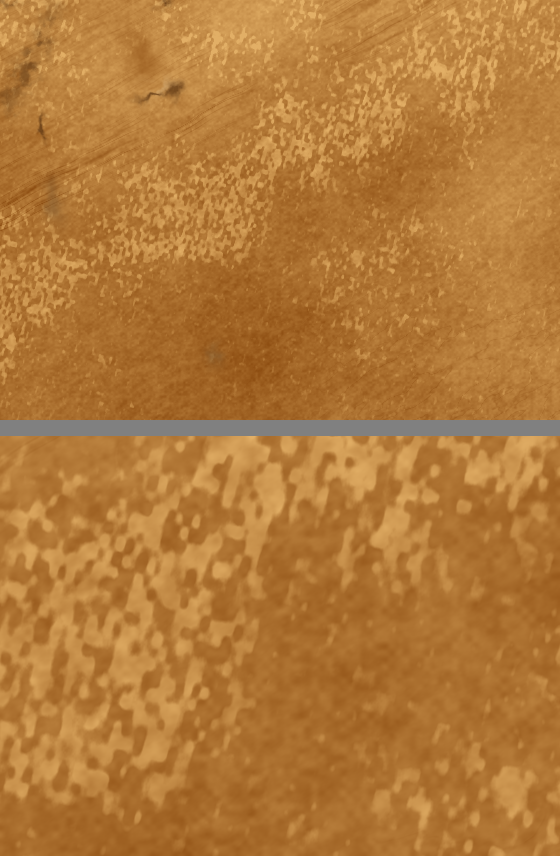
Top: the whole. Bottom: its middle third, enlarged.
Give the GLSL for this texture, as a Shadertoy shader.

```glsl
const vec3 UMBER = vec3(0.570, 0.322, 0.085);
const vec3 STRAW = vec3(0.880, 0.678, 0.392);
const vec3 BARK = vec3(0.39, 0.23, 0.08);
const vec3 ASH = vec3(0.50, 0.36, 0.20);
const vec3 CHALK = vec3(0.82, 0.66, 0.44);

float hash(vec2 p) {
    return fract(sin(dot(p, vec2(127.1, 311.7))) * 43758.5453);
}

float noise(vec2 p) {
    vec2 i = floor(p), f = fract(p);
    f = f * f * (3.0 - 2.0 * f);
    return mix(mix(hash(i), hash(i + vec2(1, 0)), f.x),
               mix(hash(i + vec2(0, 1)), hash(i + vec2(1, 1)), f.x), f.y);
}

vec2 rotate(vec2 p, float angle) {
    float c = cos(angle), s = sin(angle);
    return vec2(c * p.x + s * p.y, c * p.y - s * p.x);
}

float fbm(vec2 p) {
    float sum = 0.0, amp = 0.533;
    for (int i = 0; i < 4; i++) {
        sum += amp * noise(p);
        p = rotate(p, 0.6) * 2.03 + 17.3;
        amp *= 0.5;
    }
    return sum;
}

float segment(vec2 p, vec2 a, vec2 b) {
    vec2 d = b - a;
    return length(p - a - d * clamp(dot(p - a, d) / dot(d, d), 0.0, 1.0));
}

// Soft oval, 1 at its centre
float blob(vec2 p, vec2 centre, vec2 size, float angle) {
    vec2 d = rotate(p - centre, angle) / size;
    return exp(-dot(d, d));
}

// Thin bright ridge where the noise crosses its middle value
float ridge(float n, float width) {
    return 1.0 - smoothstep(0.0, width, abs(n - 0.5));
}

// Broad light and shade
float ground(vec2 p) {
    float tone = 0.42 + 0.22 * smoothstep(0.45, 1.0, p.y);
    tone -= 0.25 * blob(p, vec2(0.55, 0.16), vec2(0.42, 0.30), 0.5);
    tone -= 0.13 * blob(p, vec2(0.98, 0.62), vec2(0.25, 0.10), 0.5);
    tone += 0.19 * blob(p, vec2(1.18, 0.52), vec2(0.17, 0.10), 0.3);
    tone += 0.16 * blob(p, vec2(0.65, 0.97), vec2(0.38, 0.13), 0.4);
    tone += 0.08 * blob(p, vec2(1.30, 0.15), vec2(0.25, 0.25), 0.0);
    return tone + 0.36 * (fbm(p * 5.0) - 0.5);
}

// Where pale flakes gather: a diagonal belt, a small island, sparse fringes
float flakeDensity(vec2 p) {
    float belt = segment(p, vec2(0.10, 0.30), vec2(0.60, 0.57));
    belt = min(belt, segment(p, vec2(0.60, 0.57), vec2(1.20, 0.90)) + 0.02);
    float island = segment(p, vec2(0.78, 0.29), vec2(0.95, 0.44)) + 0.04;
    float d = min(belt, island) + 0.42 * (fbm(p * 9.0 + 4.0) - 0.5);
    float fringe = 0.5 * smoothstep(0.70, 0.95, p.y) + 0.28;
    fringe *= smoothstep(0.35, 0.65, fbm(p * 7.0 + 60.0));
    return max(1.0 - smoothstep(0.02, 0.27, d), fringe);
}

float flakes(vec2 p, float density) {
    vec2 q = rotate(p, -0.25);
    float n = 0.6 * noise(q * vec2(150.0, 92.0)) + 0.4 * fbm(q * vec2(95.0, 70.0) + 9.0);
    float level = mix(0.80, 0.45, density);
    return smoothstep(level - 0.08, level + 0.16, n);
}

// Long slanted creases across the upper left
float creases(vec2 p) {
    float across = p.y - 0.54 * p.x;
    vec2 q = rotate(p, 0.48);
    q.y += 0.04 * (fbm(q * vec2(3.5, 5.0)) - 0.5);
    float lines = ridge(noise(q * vec2(4.0, 80.0)), 0.14);
    lines += 0.7 * ridge(noise(q * vec2(8.0, 130.0) + 31.0), 0.2);
    float belt = exp(-pow((across - 0.48) / 0.10, 2.0));
    float region = belt + 0.5 * smoothstep(0.35, 0.6, across);
    return lines * region * smoothstep(0.3, 0.6, fbm(q * vec2(4.0, 14.0)));
}

void mainImage(out vec4 fragColor, in vec2 fragCoord) {
    vec2 p = fragCoord / iResolution.y;
    float density = flakeDensity(p);

    // Tone of the hide, its flakes and fine grain
    float tone = ground(p) - 0.06 * density;
    float sheen = 0.7 + 0.6 * noise(p * 60.0);
    tone += flakes(p, density) * sheen * mix(0.22, 0.45, density);
    vec2 fibre = rotate(p, 0.55);
    tone += 0.32 * (fbm(fibre * vec2(50.0, 90.0)) - 0.5);
    tone += 0.17 * (noise(p * 180.0) - 0.5);
    tone -= 0.19 * creases(p);

    // Faint wrinkles at the lower right
    float wrinkle = ridge(fbm(fibre * vec2(11.0, 26.0) + 5.0), 0.03);
    tone -= 0.11 * wrinkle * smoothstep(0.5, 1.0, p.x) * smoothstep(0.5, 0.2, p.y);
    vec3 colour = mix(UMBER, STRAW, clamp(tone, -0.05, 1.02));

    // Stains with ragged rims
    vec2 w = p + 0.05 * (vec2(fbm(p * 30.0), fbm(p * 30.0 + 40.0)) - 0.5);
    float rough = smoothstep(0.3, 0.7, fbm(p * 50.0));
    float stain = 0.65 * blob(w, vec2(0.09, 0.88), vec2(0.028, 0.10), -0.3);
    stain += 0.40 * blob(w, vec2(0.02, 0.78), vec2(0.035, 0.07), -0.4);
    stain += 0.65 * blob(w, vec2(0.03, 0.99), vec2(0.05, 0.012), 0.0);
    stain += 0.9 * blob(w, vec2(0.104, 0.69), vec2(0.007, 0.025), -0.1);
    stain += 0.9 * blob(w, vec2(0.39, 0.995), vec2(0.018, 0.009), 0.4);
    colour = mix(colour, BARK, min(stain * (0.2 + rough), 0.8));
    float smudge = blob(w, vec2(0.335, 0.87), vec2(0.035, 0.07), 0.2);
    colour = mix(colour, UMBER, 0.6 * smudge);
    float bruise = blob(w, vec2(0.13, 0.52), vec2(0.022, 0.05), 0.15);
    bruise += blob(w, vec2(0.515, 0.15), vec2(0.018, 0.025), 0.0);
    colour = mix(colour, ASH, 0.5 * bruise);

    // Chipped knot
    colour = mix(colour, CHALK, 0.7 * rough * blob(w, vec2(0.38, 0.785), vec2(0.035, 0.025), 0.4));
    float pit = blob(w, vec2(0.413, 0.785), vec2(0.014, 0.017), 0.3);
    pit += 0.8 * blob(w, vec2(0.365, 0.765), vec2(0.03, 0.006), 0.1);
    colour = mix(colour, BARK, min(pit, 0.8));

    fragColor = vec4(colour, 1.0);
}
```
